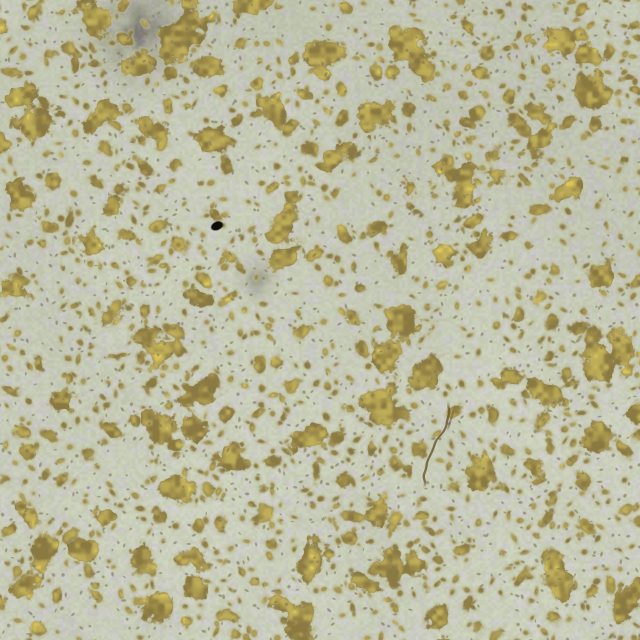
This texture is drawn by a Shadertoy shader. Its source:

```glsl
float hash(vec2 p) {
    return fract(sin(dot(p, vec2(127.1, 311.7))) * 43758.5453);
}

float noise(vec2 p) {
    vec2 i = floor(p), f = fract(p);
    f = f * f * (3.0 - 2.0 * f);
    return mix(mix(hash(i), hash(i + vec2(1, 0)), f.x),
               mix(hash(i + vec2(0, 1)), hash(i + vec2(1, 1)), f.x), f.y);
}

float fbm(vec2 p) {
    float sum = 0.0, weight = 0.53;
    for (int i = 0; i < 4; i++) {
        sum += weight * noise(p);
        p = mat2(1.6, 1.2, -1.2, 1.6) * p + 7.3;
        weight *= 0.5;
    }
    return sum;
}

// Distance to the nearest of many randomly turned, stretched grains
float grains(vec2 p, float cells, float radius, float share) {
    float nearest = 1.0;
    vec2 home = floor(p * cells);
    for (int y = -1; y <= 1; y++)
    for (int x = -1; x <= 1; x++) {
        vec2 cell = home + vec2(x, y);
        vec2 seed = cell + cells * 3.7;
        float crowding = 0.6 + 0.8 * noise(cell / cells * 7.0);
        if (hash(seed + 5.1) > share * crowding) continue;
        vec2 centre = (cell + vec2(hash(seed), hash(seed + 17.3))) / cells;
        float angle = 6.2832 * hash(seed + 31.7);
        float stretch = mix(1.0, 1.5, hash(seed + 43.9));
        float c = cos(angle), s = sin(angle);
        vec2 q = mat2(c, -s, s, c) * (p - centre) * vec2(1.0 / stretch, stretch);
        float size = radius * mix(0.5, 1.0, hash(seed + 59.3));
        nearest = min(nearest, length(q) - size);
    }
    return nearest;
}

void mainImage(out vec4 fragColor, in vec2 fragCoord) {
    vec2 uv = fragCoord / iResolution.y;

    // Pale mottled ground, cooler and lighter towards the bottom
    float mottle = 0.6 * noise(uv * 150.0) + 0.4 * noise(uv * 70.0 + 9.0);
    vec3 color = mix(vec3(0.775, 0.795, 0.71), vec3(0.785, 0.785, 0.76),
                     smoothstep(0.48, 0.68, mottle));
    color += 0.05 * (noise(uv * 230.0 + 40.0) - 0.5);
    color += 0.06 * (fbm(uv * 5.0) - 0.5) + 0.035 * (0.55 - uv.y);

    // Faint brown smudges
    float smudge = exp(-dot(uv - vec2(0.22, 0.95), uv - vec2(0.22, 0.95)) * 280.0)
                 + 0.7 * exp(-dot(uv - vec2(0.4, 0.565), uv - vec2(0.4, 0.565)) * 1500.0);
    color -= smudge * vec3(0.22, 0.24, 0.22) * (0.4 + 0.8 * noise(uv * 60.0));

    // Ragged flakes in three sizes
    float ragged = fbm(uv * 62.0) - 0.5;
    float fine = noise(uv * 150.0 + 21.0) - 0.5;
    float large = grains(uv, 11.0, 0.027, 0.64) + 0.036 * ragged + 0.005 * fine;
    float medium = grains(uv, 22.0, 0.0125, 0.56) + 0.016 * ragged + 0.004 * fine;
    float small = grains(uv, 46.0, 0.0058, 0.5) + 0.003 * fine;
    float flake = min(large, min(medium, small));

    // Ochre body with brown specks, a few bright patches and a soft halo
    float shade = 0.55 * noise(uv * 115.0 + 3.0) + 0.45 * noise(uv * 45.0 + 13.0);
    vec3 ochre = mix(vec3(0.53, 0.46, 0.23), vec3(0.75, 0.68, 0.33),
                     smoothstep(0.22, 0.75, shade));
    ochre = mix(ochre, vec3(0.53, 0.47, 0.29),
                0.5 * smoothstep(-0.008, 0.0, flake));
    ochre += vec3(0.12, 0.1, 0.0) * smoothstep(0.74, 0.9, shade);
    color = mix(color, vec3(0.74, 0.73, 0.57), 0.6 * smoothstep(0.006, 0.0, flake));
    color = mix(color, ochre, 0.95 * smoothstep(0.002, -0.003, flake));

    // Tiny grey-brown dust
    float dust = grains(uv, 75.0, 0.0028, 0.32);
    color = mix(color, vec3(0.5, 0.47, 0.34), 0.65 * smoothstep(0.0015, -0.0015, dust));

    // Thin forked crack
    float bend = 0.662 + 0.038 * smoothstep(0.25, 0.36, uv.y)
               + 0.006 * (noise(uv.yy * 45.0) - 0.5);
    float fork = 0.7 + 0.3 * (uv.y - 0.33);
    float crack = smoothstep(0.003, 0.0008, abs(uv.x - bend))
                * smoothstep(0.235, 0.25, uv.y) * smoothstep(0.375, 0.36, uv.y);
    crack = max(crack, 0.6 * smoothstep(0.003, 0.0008, abs(uv.x - fork))
                * smoothstep(0.325, 0.335, uv.y) * smoothstep(0.365, 0.355, uv.y));
    color = mix(color, vec3(0.4, 0.33, 0.17), 0.8 * crack);

    // Single black speck
    vec2 speck = (uv - vec2(0.339, 0.647)) * vec2(0.85, 1.15);
    speck.y -= 0.3 * speck.x;
    color = mix(color, vec3(0.05, 0.05, 0.04), smoothstep(0.0095, 0.006, length(speck)));

    fragColor = vec4(clamp(color, 0.0, 1.0), 1.0);
}
```
